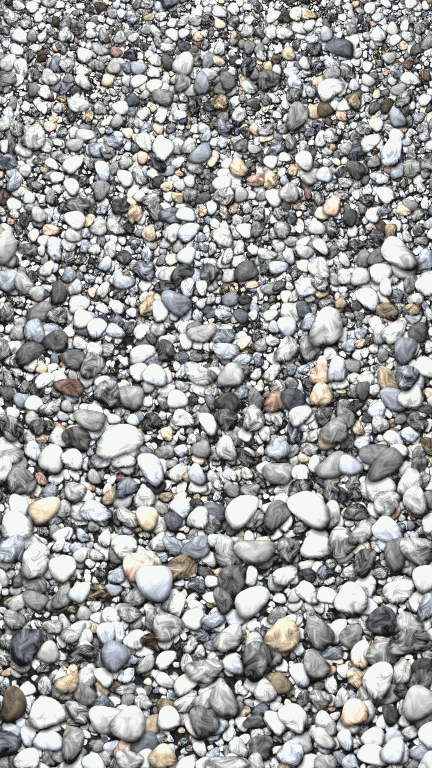
This texture is drawn by a Shadertoy shader. Its source:

```glsl
// A beach of rounded grey pebbles receding towards the top of the canvas.
// A log-polar map shrinks square cells with distance; five layers of jittered
// stones, from gravel to cobbles, are painted over dark ground.
#define HORIZON 2.74       // height of the vanishing point, in canvas widths
#define CELL 0.031         // cell size per unit distance from that point
#define DARK_TONE 0.34     // albedo of the darkest stones
#define LIGHT_TONE 1.38    // albedo of the palest stones
#define SHADOW 0.36        // brightness left in contact shadows
#define MOTTLE 0.24        // strength of the mineral patches
#define GROUND vec3(0.17, 0.17, 0.175)
#define WHITE vec3(0.965, 0.972, 0.965)

vec4 hash4(vec2 p) {
    vec4 h = fract(p.xyxy * vec4(0.1031, 0.1030, 0.0973, 0.1099));
    h += dot(h, h.wzxy + 33.33);
    return fract((h.xxyz + h.yzzw) * h.zywx);
}

mat2 rotation(float a) {
    return mat2(cos(a), sin(a), -sin(a), cos(a));
}

// Layered, warped sines in the range of about -1 to 1
float mottle(vec2 p) {
    float sum = 0.0, amp = 0.5;
    for (int i = 0; i < 4; i++) {
        p += 0.7 * sin(p.yx * 1.3 + float(i));
        sum += amp * sin(p.x) * sin(p.y + 1.0) * 1.6;
        p = rotation(1.1) * p * 1.7;
        amp *= 0.75;
    }
    return sum;
}

// Mostly neutral greys, with some blue, tan and rusty stones
vec3 stoneTint(float kind) {
    if (kind < 0.07) return vec3(1.08, 0.98, 0.84);
    if (kind < 0.10) return vec3(1.02, 0.86, 0.77);
    if (kind > 0.78) return vec3(0.94, 0.98, 1.04);
    return vec3(0.99, 1.0, 0.99);
}

// Paints one stone per kept cell, far cells first
void paintStones(inout vec3 color, vec2 ground, float density, float keep, float pixel) {
    vec2 uv = ground * density + density * 17.3;
    pixel *= density;
    for (int j = 1; j >= -1; j--)
    for (int i = -1; i <= 1; i++) {
        vec2 cell = floor(uv) + vec2(i, j);
        vec4 place = hash4(cell + density * 7.0);
        vec4 look = hash4(cell + density * 13.0 + 91.7);
        if (place.x > keep) continue;

        // Rounded, slightly lopsided outline; edge lies at dist = 1
        vec2 offset = uv - cell - 0.5 - 0.5 * (place.yz - 0.5);
        float radius = mix(0.34, 0.56, look.x);
        float stretch = mix(1.0, 1.3, look.y);
        vec2 q = rotation((place.w - 0.5) * 3.0) * offset / radius;
        q *= vec2(1.0 / stretch, stretch);
        float a = atan(q.y, q.x);
        vec2 box = pow(abs(q) + 0.0001, vec2(2.4));
        float dist = pow(box.x + box.y, 1.0 / 2.4);
        dist *= 1.0 + 0.09 * sin(3.0 * a + 6.28 * look.z) + 0.06 * sin(2.0 * a + 40.0 * look.w);

        // Contact shadow, deeper below the stone
        vec2 lit = offset / radius;
        float reach = 1.2 - 0.16 * clamp(lit.y, -1.0, 1.0);
        color *= mix(SHADOW, 1.0, smoothstep(0.9, reach, dist));

        // Domed shading from a high light, darkened rim, patchy surface
        float slope = dot(lit, vec2(-0.25, 0.95));
        float shade = 0.88 + 0.26 * slope;
        shade -= 0.34 * smoothstep(0.62, 1.05, dist) * (1.0 - 0.5 * slope);
        float tone = mix(DARK_TONE, LIGHT_TONE, pow(look.z, 0.8));
        float patches = mottle(q * 3.2 + look.xy * 60.0);
        float light = tone * shade + MOTTLE * patches * mix(0.3, 1.2, look.w);
        vec3 stone = clamp(light * stoneTint(fract(place.w * 7.0 + look.w)), 0.09, 1.0);

        float soft = 0.8 * pixel / radius;
        color = mix(color, stone, 1.0 - smoothstep(1.0 - soft, 1.0 + soft, dist));
    }
}

void mainImage(out vec4 fragColor, in vec2 fragCoord) {
    vec2 p = fragCoord / iResolution.x;
    vec2 toHorizon = vec2(p.x - 0.5, HORIZON - p.y);
    float range = length(toHorizon);
    vec2 ground = vec2(atan(toHorizon.x, toHorizon.y), -log(range)) / CELL;
    float pixel = 1.0 / (iResolution.x * CELL * range);

    // Gravel, pebbles, then cobbles
    vec3 color = GROUND * (1.0 + 0.5 * mottle(ground * 9.0));
    paintStones(color, ground, 3.7, 0.95, pixel);
    paintStones(color, ground, 2.4, 0.80, pixel);
    paintStones(color, ground, 1.6, 0.75, pixel);
    paintStones(color, ground, 1.1, 0.60, pixel);
    paintStones(color, ground, 0.75, 0.10, pixel);

    fragColor = vec4(min(color, WHITE), 1.0);
}
```
